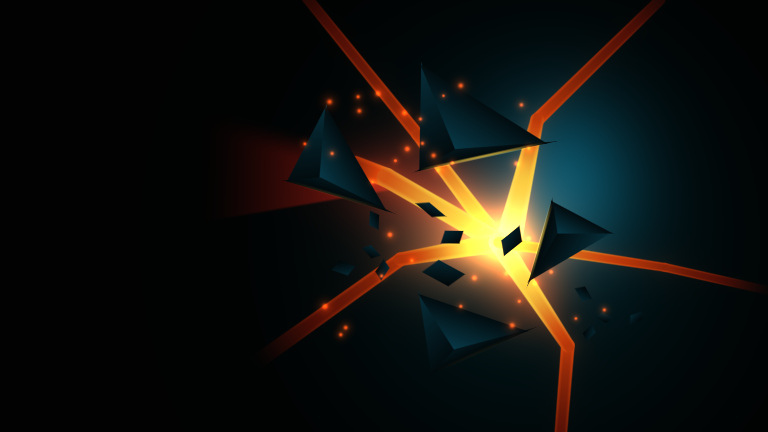
This background is drawn by a Shadertoy shader. Its source:

```glsl
#define CORE vec2(10.4, 3.95)
#define EMBER vec3(0.30, 0.05, 0.02)
#define ORANGE vec3(0.78, 0.24, 0.04)
#define YELLOW vec3(0.98, 0.80, 0.26)
#define WARM vec3(0.70, 0.36, 0.20)
#define TEAL vec3(0.03, 0.23, 0.29)
#define DARK vec3(0.004, 0.022, 0.028)
#define SPARKS 38
#define SPARK_SIZE 0.045
#define CHUNKS 4

float hash(float n) { return fract(sin(n * 127.1) * 43758.5453); }

float cross2(vec2 a, vec2 b) { return a.x * b.y - a.y * b.x; }

float blob(vec2 p, vec2 centre, vec2 radius) {
    vec2 q = (p - centre) / radius;
    return exp(-dot(q, q));
}

vec3 heatColor(float h) {
    vec3 c = mix(EMBER, ORANGE, smoothstep(0.1, 0.55, h));
    c = mix(c, YELLOW, smoothstep(0.45, 0.9, h));
    return c + vec3(0.1, 0.18, 0.3) * smoothstep(0.85, 1.3, h);
}

// Tapered glowing strip; width and heat run from a to b
void beam(inout vec3 col, vec2 p, float px, vec2 a, vec2 b, vec2 width, vec2 heat) {
    vec2 ab = b - a;
    float t = clamp(dot(p - a, ab) / dot(ab, ab), 0.0, 1.0);
    float w = mix(width.x, width.y, t);
    float d = length(p - a - ab * t);
    float h = mix(heat.x, heat.y, t);
    float side = cross2(normalize(ab), p - a) / w;
    float fade = smoothstep(0.0, 0.22, h);
    col += ORANGE * 0.3 * h * h * exp(-max(d - w, 0.0) * 5.0);
    vec3 strip = heatColor(h + 0.1 * smoothstep(0.4, 1.0, abs(side)) - 0.04);
    col = mix(col, strip, fade * smoothstep(px, -px, d - w));
}

// Triangle lit at corner a, darkening towards the edge bc
void facet(inout vec3 col, vec2 p, float px, vec2 a, vec2 b, vec2 c, float light) {
    float area = cross2(b - a, c - a);
    float s = sign(area);
    float ab = s * cross2(b - a, p - a) / length(b - a);
    float bc = s * cross2(c - b, p - b) / length(c - b);
    float ca = s * cross2(a - c, p - c) / length(a - c);
    float inside = smoothstep(-1.5 * px, 0.0, min(ab, min(bc, ca)));
    float g = clamp(cross2(c - b, p - b) / area, 0.0, 1.0);
    col = mix(col, mix(DARK, TEAL, light * (0.15 + 0.85 * g)), inside);
}

// Pyramid with inner corner m and a hot rim along the edge bc
void shard(inout vec3 col, vec2 p, float px, vec2 a, vec2 b, vec2 c, vec2 m, float rim) {
    facet(col, p, px, a, b, m, 0.75);
    facet(col, p, px, m, a, c, 0.95);
    facet(col, p, px, m, b, c, 0.3);
    float t = clamp(dot(p - b, c - b) / dot(c - b, c - b), 0.0, 1.0);
    float d = length(p - mix(b, c, t));
    col += YELLOW * rim * sin(3.14 * t) * smoothstep(0.05, 0.0, d);
}

void chunk(inout vec3 col, vec2 p, float px, vec2 centre, vec2 size, float angle) {
    float c = cos(angle), s = sin(angle);
    vec2 q = mat2(c, -s, s, c) * (p - centre) / size;
    q.x += 0.25 * q.y;
    float d = (abs(q.x) + abs(q.y) - 1.0) * min(size.x, size.y);
    col = mix(col, mix(DARK, TEAL * 0.65, 0.5 + 0.5 * q.y), smoothstep(px, -px, d));
}

void mainImage(out vec4 fragColor, in vec2 fragCoord) {
    // The canvas is 16 by 9 units
    vec2 p = fragCoord / iResolution.xy * vec2(16.0, 9.0);
    float px = 9.0 / iResolution.y;

    // Dark backdrop with cool and warm glows
    vec3 col = vec3(0.003, 0.006, 0.005);
    col += vec3(0.0, 0.085, 0.105) * blob(p, vec2(11.0, 4.0), vec2(3.7, 3.9));
    col += vec3(0.03, 0.24, 0.31) * blob(p, vec2(11.7, 5.2), vec2(1.6, 1.8));
    col += WARM * 0.85 * blob(p, vec2(9.9, 4.1), vec2(1.5, 1.1));
    col += EMBER * 0.9 * blob(p, vec2(8.5, 5.2), vec2(1.4, 0.9));
    col += ORANGE * 0.45 * blob(p, vec2(11.0, 3.1), vec2(0.8, 0.9));

    // Red wedge fading to the left
    float lower = 5.0 - 0.17 * (8.0 - p.x);
    float upper = 5.75 + 0.3 * (8.0 - p.x);
    float wedge = smoothstep(-px, 0.06, p.y - lower) * smoothstep(0.0, 0.7, upper - p.y);
    wedge *= smoothstep(4.0, 7.4, p.x) * smoothstep(8.6, 7.7, p.x);
    col += vec3(0.32, 0.03, 0.01) * wedge;

    // Bent beams leaving the core
    beam(col, p, px, vec2(6.35, 9.1), vec2(8.7, 6.2), vec2(0.11, 0.13), vec2(0.1, 0.42));
    beam(col, p, px, vec2(8.7, 6.2), CORE, vec2(0.13, 0.18), vec2(0.45, 1.1));
    beam(col, p, px, vec2(13.75, 9.0), vec2(11.19, 6.5), vec2(0.11, 0.14), vec2(0.1, 0.47));
    beam(col, p, px, vec2(11.19, 6.5), vec2(10.6, 4.0), vec2(0.14, 0.27), vec2(0.5, 1.3));
    beam(col, p, px, vec2(7.4, 5.55), vec2(8.05, 5.3), vec2(0.2), vec2(0.35, 0.6));
    beam(col, p, px, vec2(8.05, 5.3), CORE, vec2(0.2), vec2(0.6, 1.1));
    beam(col, p, px, vec2(5.2, 1.35), vec2(8.35, 3.6), vec2(0.16, 0.14), vec2(0.0, 0.42));
    beam(col, p, px, vec2(8.35, 3.6), CORE, vec2(0.14, 0.2), vec2(0.45, 1.1));
    beam(col, p, px, vec2(11.67, -0.2), vec2(11.83, 1.8), vec2(0.13, 0.14), vec2(0.2, 0.45));
    beam(col, p, px, vec2(11.83, 1.8), CORE, vec2(0.14, 0.22), vec2(0.48, 1.2));
    beam(col, p, px, vec2(16.0, 2.95), vec2(13.85, 3.43), vec2(0.09), vec2(0.04, 0.35));
    beam(col, p, px, vec2(13.85, 3.43), CORE, vec2(0.09, 0.12), vec2(0.35, 0.9));
    col += YELLOW * 0.55 * blob(p, CORE, vec2(0.75, 0.6));

    // Large pyramids
    shard(col, p, px, vec2(6.79, 6.75), vec2(6.0, 5.23), vec2(8.02, 4.63), vec2(6.67, 5.29), 0.12);
    shard(col, p, px, vec2(8.79, 7.62), vec2(8.75, 5.46), vec2(11.35, 6.02), vec2(9.5, 5.88), 0.7);
    shard(col, p, px, vec2(12.71, 4.15), vec2(11.04, 3.17), vec2(11.5, 4.79), vec2(11.6, 4.15), 0.6);
    shard(col, p, px, vec2(8.75, 2.85), vec2(9.0, 1.23), vec2(10.94, 2.1), vec2(9.48, 1.71), 0.05);

    // Fragments: four by the core, then a spiral cluster on each side
    chunk(col, p, px, vec2(8.97, 4.63), vec2(0.34, 0.13), -0.4);
    chunk(col, p, px, vec2(9.42, 4.06), vec2(0.27, 0.19), 0.5);
    chunk(col, p, px, vec2(10.66, 3.98), vec2(0.36, 0.2), 1.1);
    chunk(col, p, px, vec2(9.24, 3.31), vec2(0.45, 0.27), -0.05);
    for (int i = 0; i < CHUNKS; i++) {
        float k = float(i), r = 0.8 - 0.22 * k;
        vec2 size = vec2(0.2, 0.12) + 0.1 * hash(k + 3.0);
        vec2 left = r * vec2(cos(1.45 + 2.05 * k), sin(1.45 + 2.05 * k));
        vec2 right = r * vec2(cos(2.1 * k), sin(2.1 * k));
        chunk(col, p, px, vec2(7.7, 3.62) + left, size, 2.0 + 1.3 * k);
        chunk(col, p, px, vec2(12.45, 2.38) + right, size * 0.85, 0.8 + 1.8 * k);
    }

    // Flying sparks
    for (int i = 0; i < SPARKS; i++) {
        float k = float(i) + 1.0;
        vec2 at = vec2(6.3 + 6.6 * hash(k), 1.9 + 5.4 * hash(k + 57.0));
        float d = length(p - at) / (SPARK_SIZE * (0.6 + 0.6 * hash(k + 91.0)));
        col += ORANGE * (1.1 * exp(-d * d) + 0.25 * exp(-d * d * 0.12));
    }
    fragColor = vec4(clamp(col, 0.0, 1.0), 1.0);
}
```
